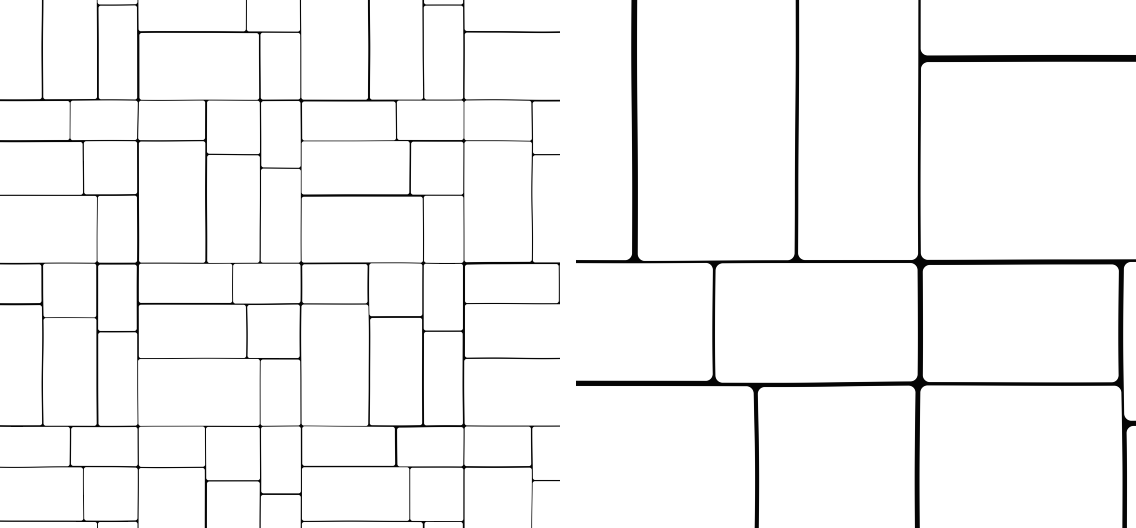
Left: the whole. Right: its middle third, enlarged.
Give the GLSL for this pattern, as a Shadertoy shader.

```glsl
const float CELL = 0.3088;                  // block side, in canvas heights
const vec2 ORIGIN = vec2(0.2612, 0.1927);   // corner of block (0, 0)
const float UNITS = 12.0;                   // grid units along a block side
const float INSET_MIN = 0.0007;             // joint half-widths
const float INSET_MAX = 0.0025;
const float CORNER_RADIUS = 0.0045;
const float WOBBLE = 0.0016;                // drift of the joints
const float WOBBLE_FREQUENCY = 11.0;
const vec3 STONE_COLOR = vec3(1.0);
const vec3 JOINT_COLOR = vec3(0.02);

float hash(vec2 p) {
    return fract(sin(dot(p, vec2(12.9898, 78.233))) * 43758.55);
}

float valueNoise(vec2 p) {
    vec2 i = floor(p);
    vec2 f = fract(p);
    f = f * f * (3.0 - 2.0 * f);
    float bottom = mix(hash(i), hash(i + vec2(1.0, 0.0)), f.x);
    float top = mix(hash(i + vec2(0.0, 1.0)), hash(i + vec2(1.0)), f.x);
    return mix(bottom, top, f.y);
}

// Left edge of a column; the columns are 5, 4 and 3 units wide
float columnEdge(float column) {
    return column * (11.0 - column) * 0.5;
}

float roundedBox(vec2 p, vec2 halfSize, float radius) {
    vec2 q = abs(p) - halfSize + radius;
    return length(max(q, 0.0)) + min(max(q.x, q.y), 0.0) - radius;
}

// Random inset of two stone sides, mostly thin
vec2 sideInsets(vec2 id) {
    vec2 h = vec2(hash(id), hash(id + 17.3));
    return mix(vec2(INSET_MIN), vec2(INSET_MAX), h * h);
}

// Signed distance to the stone around p, negative inside it
float stoneDistance(vec2 p) {
    vec2 grid = (p - ORIGIN) / CELL;
    vec2 block = floor(grid);
    vec2 local = fract(grid) * UNITS;

    // Every other block lies on its side
    if (mod(block.x + block.y, 2.0) < 0.5) local = local.yx;

    // Three columns, each cut into a long and a short stone
    float column = step(columnEdge(1.0), local.x) + step(columnEdge(2.0), local.x);
    float split = 9.0 - column;
    float upper = step(split, local.y);
    vec2 low = vec2(columnEdge(column), upper * split);
    vec2 high = vec2(columnEdge(column + 1.0), mix(split, UNITS, upper));

    // Uneven joints from a separate inset on each side
    float unit = CELL / UNITS;
    vec2 id = block * 5.0 + vec2(column, upper);
    low = low * unit + sideInsets(id + 0.37);
    high = high * unit - sideInsets(id + 41.7);
    return roundedBox(local * unit - 0.5 * (low + high), 0.5 * (high - low), CORNER_RADIUS);
}

void mainImage(out vec4 fragColor, in vec2 fragCoord) {
    vec2 p = fragCoord / iResolution.y;
    float pixel = 1.0 / iResolution.y;

    // Slight hand-drawn drift
    vec2 q = p * WOBBLE_FREQUENCY;
    vec2 drift = vec2(valueNoise(q), valueNoise(q + 31.7)) - 0.5;
    float d = stoneDistance(p + WOBBLE * drift);

    float joint = smoothstep(-0.6 * pixel, 0.6 * pixel, d);
    fragColor = vec4(mix(STONE_COLOR, JOINT_COLOR, joint), 1.0);
}
```
